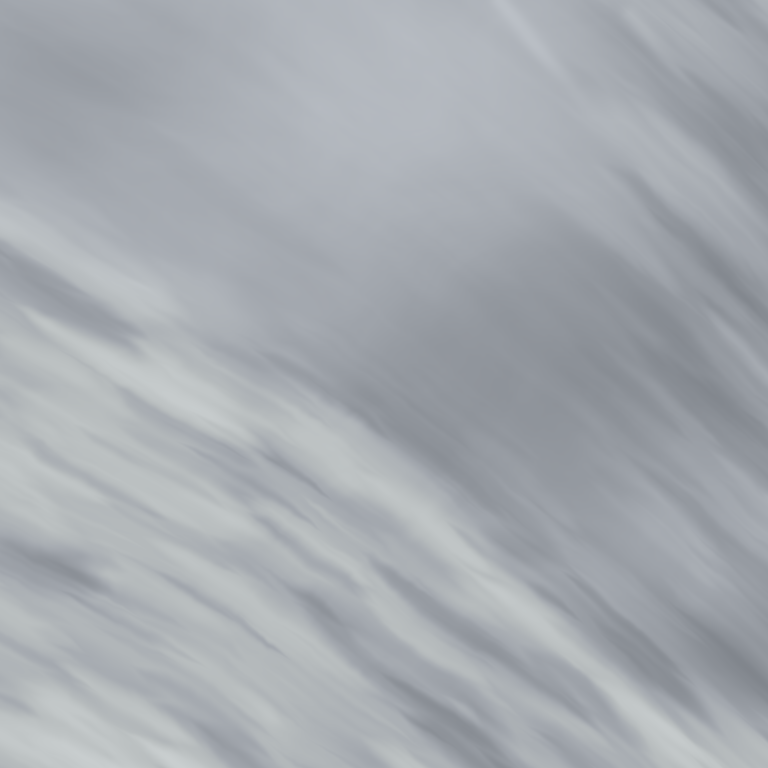
Give the GLSL for this texture, as a WebGL 1 fragment shader.

```glsl
precision highp float;
// Soft grey cloud veil with wind-drawn wisps falling to the lower right.
// Broad Gaussian shades set the light; warped layered sines add mist, and
// stretched cellular noise along curved streamlines makes tapered streaks.

uniform vec2 u_resolution;

#define BASE_TONE 0.665
#define MIST_CONTRAST 0.022
#define WISP_CONTRAST 0.125
#define FIBRE_CONTRAST 0.06
#define STREAM_SLOPE 0.50
#define STREAM_BEND 0.22
#define WARP 0.016
#define MID_TONE 0.635
#define TONE_RANGE 0.20
#define COOL_TINT vec3(0.0, 0.019, 0.046)
#define PALE_TINT vec3(0.0, 0.020, 0.024)

vec2 hash2(vec2 p) {
  vec3 q = fract(p.xyx * vec3(0.1031, 0.1030, 0.0973));
  q += dot(q, q.yzx + 33.33);
  return fract((q.xx + q.yz) * q.zy);
}

// Layered sines, each octave turned and bent by the one before.
float mist(vec2 p) {
  float sum = 0.0;
  float weight = 0.5;
  for (int i = 0; i < 6; i++) {
    p += 0.7 * sin(p.yx * 0.8 + float(i) * 1.7);
    sum += weight * sin(p.x) * cos(p.y * 1.1 + 0.6);
    p = mat2(0.8, 0.6, -0.6, 0.8) * p * 1.85 + 2.3;
    weight *= 0.58;
  }
  return sum;
}

// Cellular noise: one lens-shaped light or dark wisp in each cell.
float wisps(vec2 p) {
  vec2 cell = floor(p);
  float sum = 0.0;
  for (int j = -1; j <= 1; j++) {
    for (int i = -1; i <= 1; i++) {
      vec2 id = cell + vec2(float(i), float(j));
      vec2 d = p - id - hash2(id + 17.0);
      vec2 shape = hash2(id + 71.0);
      float taper = max(1.0 - d.x * d.x, 0.0);
      float halfWidth = mix(0.3, 0.85, shape.x) * taper + 0.001;
      float body = 1.0 - smoothstep(0.0, 1.0, abs(d.y) / halfWidth);
      sum += (2.0 * shape.y - 1.0) * body * smoothstep(0.0, 0.6, taper);
    }
  }
  return sum;
}

float shade(vec2 uv, vec2 center, vec2 radii) {
  vec2 q = (uv - center) / radii;
  return exp(-dot(q, q));
}

// Faint straight scratch of light, fading toward its far end.
float scratch(vec2 uv, vec2 start, vec2 span) {
  vec2 q = uv - start;
  float t = clamp(dot(q, span) / dot(span, span), 0.0, 1.0);
  float d = length(q - span * t) / 0.011;
  return exp(-d * d) * (1.0 - t * t);
}

void main() {
  vec2 uv = gl_FragCoord.xy / u_resolution;

  // Curved stream coordinates: x runs along the wind, y across it.
  vec2 bend = vec2(mist(uv * 7.0 + 4.0), mist(uv * 6.0 + 9.0));
  vec2 flow = vec2(uv.x - 0.4 * uv.y,
                   uv.y + STREAM_SLOPE * uv.x + STREAM_BEND * uv.x * uv.x);
  flow += WARP * bend;

  // Broad light and dark shades.
  vec2 soft = uv + 0.03 * bend;
  float front = smoothstep(0.69, 0.77, flow.y - 0.10 * (uv.x - 0.45));
  float tone = BASE_TONE;
  tone += 0.045 * shade(soft, vec2(0.48, 0.92), vec2(0.28, 0.25));
  tone += 0.045 * shade(soft, vec2(0.10, 0.25), vec2(0.45, 0.35));
  tone -= 0.075 * shade(soft, vec2(0.09, 0.90), vec2(0.20, 0.14));
  tone -= 0.125 * front * shade(soft, vec2(0.71, 0.50), vec2(0.36, 0.20));
  tone -= 0.050 * shade(soft, vec2(0.33, 0.48), vec2(0.05, 0.17));
  tone -= 0.085 * shade(soft, vec2(1.02, 0.76), vec2(0.16, 0.20));
  tone -= 0.110 * shade(soft, vec2(0.98, 0.14), vec2(0.16, 0.09));

  // Pale ridge below the dark cloud front.
  float ridge = (flow.y - 0.66 - 0.10 * (uv.x - 0.45)) / 0.040;
  tone += 0.045 * exp(-ridge * ridge) * smoothstep(0.32, 0.5, uv.x);

  // Wisps gather in the lower stream and along the right side.
  float lower = 1.0 - smoothstep(0.60, 0.84, flow.y - 0.12 * uv.x);
  float side = 0.55 * smoothstep(0.62, 0.95, uv.x);
  float windy = max(max(lower, side), 0.10);
  float streaks = WISP_CONTRAST * wisps(flow * vec2(4.6, 9.0) + 3.0);
  streaks += FIBRE_CONTRAST * wisps(flow * vec2(8.0, 21.0) + 31.0);
  streaks += 0.4 * FIBRE_CONTRAST * wisps(flow * vec2(6.0, 40.0) + 57.0);
  tone += windy * streaks;

  // Mist and two thin scratches near the upper right.
  tone += MIST_CONTRAST * mist(uv * vec2(8.0, 10.0));
  for (int i = 0; i < 2; i++) {
    float k = float(i);
    vec2 start = vec2(0.65 + 0.17 * k, 1.0 - 0.02 * k);
    tone += (0.055 - 0.02 * k) * scratch(uv, start, vec2(0.13, -0.16));
  }

  // Soft limit on extremes, then tint: cool shadows, pale windy highlights.
  float offset = (tone - MID_TONE) / TONE_RANGE;
  tone = MID_TONE + TONE_RANGE * offset / sqrt(1.0 + offset * offset);
  float pale = windy * smoothstep(0.62, 0.74, tone);
  gl_FragColor = vec4(tone + mix(COOL_TINT, PALE_TINT, pale), 1.0);
}
```
